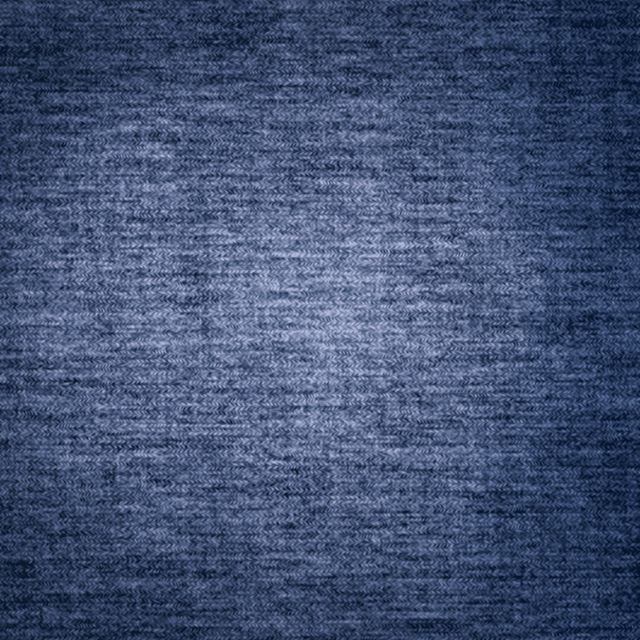
Give the GLSL for this texture, as a Shadertoy shader.

```glsl
// Worn blue denim: slanted twill stitches and horizontal yarn streaks under a soft central fade.

const float TAU = 6.2831853;
const float ROWS = 150.0;           // weave rows over the canvas height
const float STITCHES = 128.0;       // stitches along one row
const float SLANT = 0.65;           // lean of a stitch, in stitch widths
const float STITCH_DEPTH = 0.085;
const float STREAK_DEPTH = 0.37;
const float GRAIN_DEPTH = 0.38;
const vec2 FADE_CENTER = vec2(0.48, 0.505);
const float FADE_FALLOFF = 5.2;
const float EDGE_TONE = 0.160;
const float FADE_TONE = 0.345;

const vec3 INDIGO = vec3(0.035, 0.085, 0.170);
const vec3 BLUE = vec3(0.275, 0.345, 0.490);
const vec3 PALE = vec3(0.690, 0.720, 0.850);

float hash(vec2 p) {
    return fract(sin(dot(p, vec2(127.1, 311.7))) * 43758.5453);
}

float valueNoise(vec2 p) {
    vec2 cell = floor(p);
    vec2 f = fract(p);
    f = f * f * (3.0 - 2.0 * f);
    float low = mix(hash(cell), hash(cell + vec2(1.0, 0.0)), f.x);
    float high = mix(hash(cell + vec2(0.0, 1.0)), hash(cell + 1.0), f.x);
    return mix(low, high, f.y);
}

float blob(vec2 p, vec2 center, vec2 radius) {
    vec2 d = (p - center) / radius;
    return exp(-dot(d, d));
}

// Broad light: central fade, creases and worn patches
float wornTone(vec2 p) {
    vec2 d = (p - FADE_CENTER) * vec2(1.0, 1.06);
    float tone = EDGE_TONE + FADE_TONE * exp(-FADE_FALLOFF * dot(d, d));
    tone += 0.055 * blob(p, vec2(0.14, 0.52), vec2(0.15, 0.25));
    tone += 0.040 * blob(p, vec2(0.20, 0.76), vec2(0.10, 0.10));
    tone += 0.030 * blob(p, vec2(0.44, 0.58), vec2(0.13, 0.09));
    tone -= 0.070 * blob(p, vec2(0.305, 0.59), vec2(0.025, 0.14));
    tone -= 0.045 * blob(p, vec2(0.345, 0.22), vec2(0.022, 0.07));
    tone -= 0.040 * blob(p, vec2(0.11, 0.89), vec2(0.10, 0.06));
    tone -= 0.030 * smoothstep(0.82, 0.87, p.x) * smoothstep(0.1, 0.3, p.y);
    tone += 0.040 * (valueNoise(p * vec2(9.0, 12.0)) - 0.5);
    tone += 0.035 * (valueNoise(p * vec2(42.0, 14.0) + 7.0) - 0.5);
    return tone;
}

// Long yarn streaks at three lengths, centred on zero
float yarnStreaks(vec2 p) {
    float broad = valueNoise(p * vec2(4.0, 75.0) + 13.0) - 0.5;
    float medium = valueNoise(p * vec2(9.0, 170.0) + 29.0) - 0.5;
    float thin = valueNoise(p * vec2(24.0, 245.0) + 51.0) - 0.5;
    return 0.20 * broad + 0.42 * medium + 0.42 * thin;
}

// Slanted stitches, uneven in lean, spacing and brightness
float twill(vec2 p) {
    float y = p.y * ROWS + 0.5 * valueNoise(p * vec2(16.0, 9.0));
    float row = floor(y);
    float across = fract(y) - 0.5;
    float lean = mod(row, 2.0) * 2.0 - 1.0;
    float wander = 2.2 * valueNoise(vec2(p.x * 34.0, row * 1.7));
    float phase = p.x * STITCHES + lean * SLANT * across + hash(vec2(row, 3.0)) + wander;
    float body = cos(across * TAU * 0.5);
    float strength = 0.25 + 0.9 * valueNoise(vec2(p.x * 38.0, row * 0.63));
    strength += 0.7 * hash(vec2(floor(phase + 0.5), row));
    return body * strength * cos(TAU * phase) + 0.55 * (body - 0.64);
}

void mainImage(out vec4 fragColor, in vec2 fragCoord) {
    vec2 p = fragCoord / iResolution.xy;
    float base = wornTone(p);

    // Fibre grain combines soft fuzz with short flecks
    float fuzz = valueNoise(p * vec2(265.0, 255.0) + 83.0) - 0.5;
    float fleck = valueNoise(p * vec2(125.0, 215.0) + 37.0) - 0.5;
    float detail = STREAK_DEPTH * yarnStreaks(p)
                 + STITCH_DEPTH * twill(p)
                 + GRAIN_DEPTH * (0.6 * fuzz + 0.5 * fleck);

    // Relief deepens where the dye is worn lighter
    float tone = base + detail * mix(0.65, 1.1, smoothstep(0.16, 0.44, base));

    // Dye ramp
    vec3 color = mix(INDIGO, BLUE, clamp((tone - 0.085) / 0.26, 0.0, 1.0));
    color = mix(color, PALE, clamp((tone - 0.345) / 0.375, 0.0, 1.0));

    // Unworn cloth at the right stays a purer blue
    float dyed = smoothstep(0.5, 1.0, p.x) * (1.0 - smoothstep(0.25, 0.45, base));
    color += dyed * vec3(-0.015, -0.003, 0.015);

    fragColor = vec4(clamp(color, 0.0, 1.0), 1.0);
}
```
